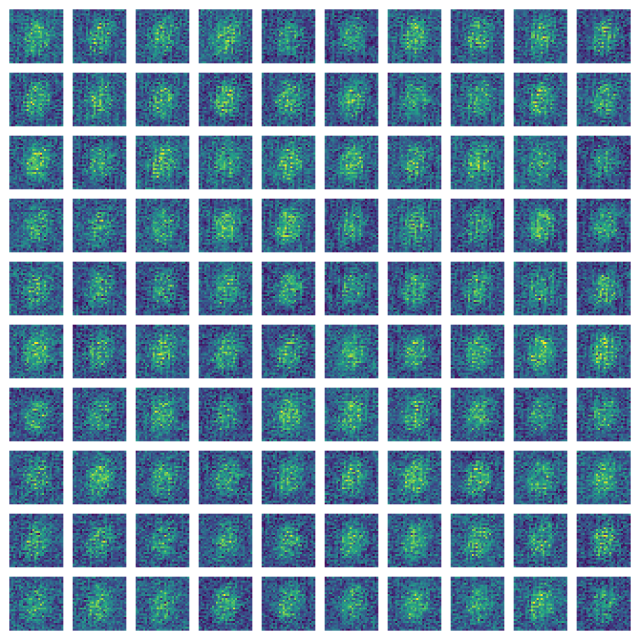
This pattern is drawn by a WebGL 1 fragment shader. Its source:

```glsl
precision highp float;
// Ten by ten grid of noisy heatmap tiles, each with a bright leaning oval, on white.

uniform vec2 u_resolution;

float hash(vec2 p) {
  return fract(sin(dot(p, vec2(127.1, 311.7))) * 43758.5453);
}

// Roughly Gaussian noise, zero mean, standard deviation 0.5
float bellNoise(vec2 p) {
  return hash(p) + hash(p + 317.3) + hash(p + 631.9) - 1.5;
}

// Purple, blue, teal, green, yellow ramp
vec3 heatColor(float t) {
  float s = clamp(t, 0.0, 1.0) * 5.0;
  vec3 c = mix(vec3(0.27, 0.01, 0.33), vec3(0.25, 0.24, 0.52), clamp(s, 0.0, 1.0));
  c = mix(c, vec3(0.17, 0.47, 0.56), clamp(s - 1.0, 0.0, 1.0));
  c = mix(c, vec3(0.13, 0.66, 0.52), clamp(s - 2.0, 0.0, 1.0));
  c = mix(c, vec3(0.48, 0.82, 0.32), clamp(s - 3.0, 0.0, 1.0));
  return mix(c, vec3(0.99, 0.91, 0.14), clamp(s - 4.0, 0.0, 1.0));
}

// Heat of one cell in a 28 by 28 tile
float cellHeat(vec2 cell, vec2 tile) {
  vec2 q = (cell + 0.5) / 28.0 - vec2(0.51, 0.5);
  q.x -= 0.15 * q.y;
  float oval = 1.0 - smoothstep(0.45, 1.3, length(q / vec2(0.27, 0.37)));

  // Level and contrast differ between tiles
  float level = 0.29 + 0.08 * (hash(tile + 7.3) - 0.5);
  float gain = 0.27 + 0.12 * (hash(tile + 53.7) - 0.5);

  // Short horizontal streaks and specks common to every tile
  float streak = hash(floor(cell / vec2(3.0, 1.0)) + 91.0) - 0.5;
  float speck = bellNoise(cell + 411.0);
  float shared = oval * (0.16 * streak + 0.10 * speck);

  float grain = bellNoise(cell + tile * 28.0) * (0.24 + 0.06 * oval);
  return level + gain * oval + shared + grain;
}

vec3 gridColor(vec2 uv) {
  vec2 p = (uv - 0.0148) / 0.0985;
  vec2 tile = floor(p);
  vec2 local = fract(p) * 0.0985 / 0.0839;
  bool outside = any(lessThan(tile, vec2(0.0))) || any(greaterThan(tile, vec2(9.0)));
  if (outside || max(local.x, local.y) >= 1.0) return vec3(1.0);
  return heatColor(cellHeat(floor(local * 28.0), tile));
}

void main() {
  // Average 3 by 3 samples for smooth cell and tile edges
  vec3 sum = vec3(0.0);
  for (int j = 0; j < 3; j++) {
    for (int i = 0; i < 3; i++) {
      vec2 offset = (vec2(float(i), float(j)) - 1.0) / 3.0;
      sum += gridColor((gl_FragCoord.xy + offset) / u_resolution);
    }
  }
  gl_FragColor = vec4(sum / 9.0, 1.0);
}
```
